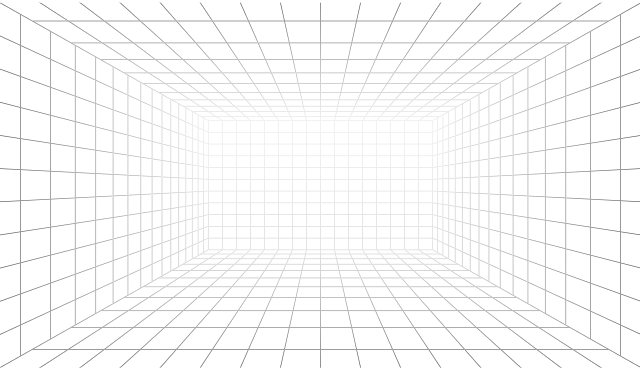
Give the GLSL for this background, as a WebGL 1 fragment shader.

```glsl
precision highp float;
// An empty room in one-point perspective, drawn as thin grey grid lines on white.
// The side walls, floor and ceiling share one function that measures the distance
// to depth lines and converging rays; the ink fades towards the flat back wall.

uniform vec2 u_resolution;

// Share of a pixel covered by a thin line whose centre lies at this distance.
float lineCover(float dist) {
  float pixel = 1.0 / u_resolution.x;
  float halfWidth = 0.00052;
  float low = max(dist - 0.5 * pixel, -halfWidth);
  float high = min(dist + 0.5 * pixel, halfWidth);
  return max(high - low, 0.0) / pixel;
}

// Distance to the nearest of evenly spaced lines, centred on zero.
float gridDistance(float pos, float halfSize, float cells) {
  float spacing = 2.0 * halfSize / cells;
  float index = floor(pos / spacing + 0.5 * cells + 0.5) - 0.5 * cells;
  return abs(pos - index * spacing);
}

// Receding wall: out is measured away from the centre, across along the wall.
// Depth lines are evenly spaced in the reciprocal of out.
float recedingWall(float out_, float across, vec2 inner, vec2 outer,
                   float cells, float firstDepth, float depthCount) {
  float depthStep = (1.0 / inner.x - firstDepth) / depthCount;
  float index = floor((1.0 / out_ - firstDepth) / depthStep + 0.5);
  index = clamp(index, 0.0, depthCount);
  float depthDist = abs(out_ - 1.0 / (firstDepth + index * depthStep));

  // Rays that spread from the back edge to the front edge.
  float spread = (outer.y - inner.y) / (outer.x - inner.x);
  float halfSize = inner.y + spread * (out_ - inner.x);
  float slope = spread * across / halfSize;
  float rayDist = gridDistance(across, halfSize, cells) * inversesqrt(1.0 + slope * slope);

  return max(lineCover(depthDist), lineCover(rayDist));
}

void main() {
  // Canvas width is one unit, with the vanishing point near the middle.
  vec2 p = (gl_FragCoord.xy - 0.5 * u_resolution) / u_resolution.x - vec2(0.0008, -0.0003);
  vec2 a = abs(p);

  vec2 backHalf = vec2(0.1753, 0.1010);
  vec2 frontHalf = vec2(0.5010, 0.2852);
  vec2 nearness = (a - backHalf) / (frontHalf - backHalf);
  float nearest = max(nearness.x, nearness.y);

  // Pick the surface under this point.
  float cover;
  if (nearest < 0.0) {
    cover = max(lineCover(gridDistance(p.x, backHalf.x, 16.0)),
                lineCover(gridDistance(p.y, backHalf.y, 11.0)));
  } else if (nearness.x > nearness.y) {
    cover = recedingWall(a.x, p.y, backHalf, frontHalf, 11.0, 2.133, 15.0);
  } else {
    cover = recedingWall(a.y, p.x, backHalf.yx, frontHalf.yx, 16.0, 3.898, 10.0);
  }

  // Ink is faint at the back, a little stronger low down, and dark in front.
  float backInk = mix(0.16, 0.08, smoothstep(-0.1, 0.1, p.y));
  float ink = mix(backInk, 0.66, clamp(nearest, 0.0, 1.0));

  // Blank margin above and below the front opening.
  float opening = clamp((frontHalf.y - a.y) * u_resolution.x + 0.5, 0.0, 1.0);

  gl_FragColor = vec4(vec3(1.0 - ink * cover * opening), 1.0);
}
```
